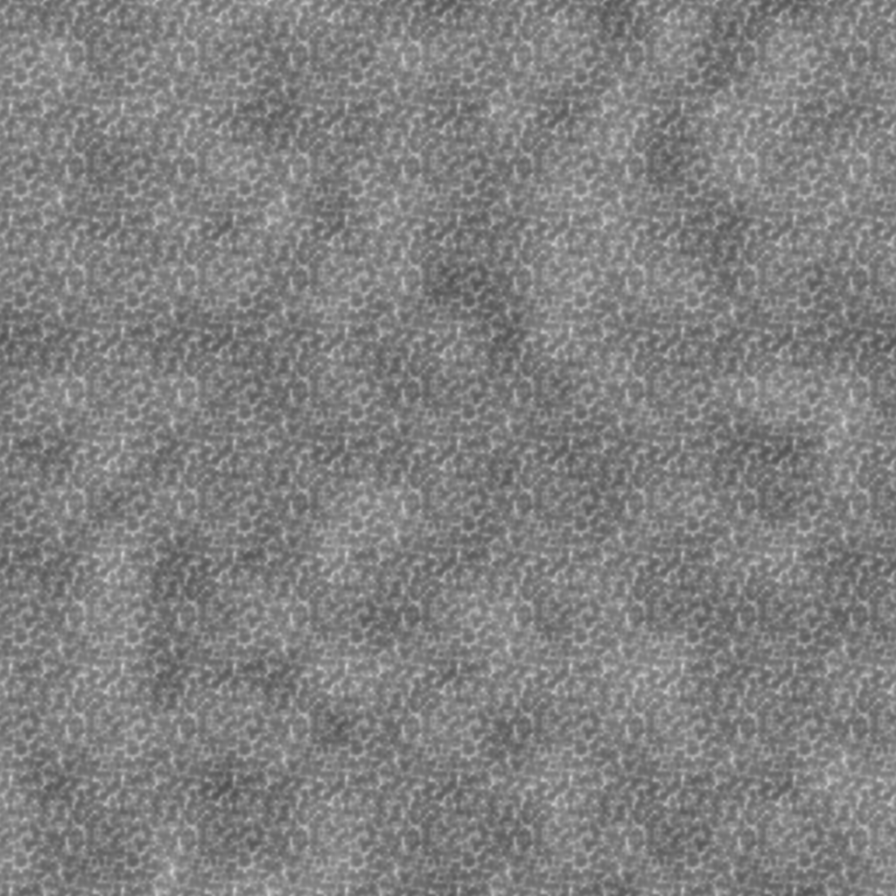
This texture is drawn by a WebGL 2 fragment shader. Its source:

```glsl
#version 300 es
precision highp float;
// Grey mottled fabric: a fine even grain of wrapped gradient noise, slanted
// along the rising diagonal and repeated in a grid of patches, with a finer
// mesh of value noise on it and soft blotches that vary over the whole tile.

#define BASE_GREY 0.507
#define GRAIN_CELLS 112.0
#define GRAIN_PATCHES 8.0
#define GRAIN_CONTRAST 0.23
#define GRAIN_SLANT vec2(0.7, 1.2)
#define MESH_CELLS 256.0
#define MESH_WEIGHT 0.6
#define PEAK_BOOST 0.6
#define BLOTCH_CELLS 16.0
#define BLOTCH_CONTRAST 0.125

uniform vec2 u_resolution;
out vec4 fragColor;

// Random value from 0 to 1 for a cell of a lattice that wraps after period.
float hash(vec2 cell, float period, float seed) {
    uvec2 q = uvec2(mod(cell, period));
    uint n = q.x + q.y * 1031u + uint(seed) * 2097593u;
    n = n * 747796405u + 12345u;
    n = ((n >> ((n >> 28u) + 4u)) ^ n) * 277803737u;
    n ^= n >> 22u;
    return float(n & 65535u) / 65536.0;
}

vec2 fade(vec2 f) {
    return f * f * f * (f * (f * 6.0 - 15.0) + 10.0);
}

// Smooth value noise centred on zero.
float valueNoise(vec2 p, float period, float seed) {
    vec2 cell = floor(p);
    vec2 s = fract(p);
    s = s * s * (3.0 - 2.0 * s);
    float a = hash(cell, period, seed);
    float b = hash(cell + vec2(1.0, 0.0), period, seed);
    float c = hash(cell + vec2(0.0, 1.0), period, seed);
    float d = hash(cell + vec2(1.0, 1.0), period, seed);
    return mix(mix(a, b, s.x), mix(c, d, s.x), s.y) - 0.5;
}

// Slope at a lattice corner, weaker along the rising diagonal than across it.
float slope(vec2 cell, vec2 offset, float period, float seed) {
    float angle = 6.28319 * hash(cell, period, seed);
    vec2 dir = vec2(cos(angle), sin(angle)) * GRAIN_SLANT;
    vec2 along = vec2(offset.x + offset.y, offset.x - offset.y) * 0.70711;
    return dot(dir, along);
}

float gradientNoise(vec2 p, float period, float seed) {
    vec2 cell = floor(p);
    vec2 f = fract(p);
    vec2 s = fade(f);
    vec2 right = vec2(1.0, 0.0);
    vec2 up = vec2(0.0, 1.0);
    float a = slope(cell, f, period, seed);
    float b = slope(cell + right, f - right, period, seed);
    float c = slope(cell + up, f - up, period, seed);
    float d = slope(cell + right + up, f - right - up, period, seed);
    return mix(mix(a, b, s.x), mix(c, d, s.x), s.y);
}

// Fine grain, the same in every patch, with lifted bright peaks.
float grain(vec2 uv) {
    float g = gradientNoise(uv * GRAIN_CELLS, GRAIN_CELLS / GRAIN_PATCHES, 3.0);
    g += MESH_WEIGHT * valueNoise(uv * MESH_CELLS, MESH_CELLS / GRAIN_PATCHES, 11.0);
    return g + PEAK_BOOST * (g * g - 0.075);
}

// Soft light and dark clouds over the whole tile.
float blotches(vec2 uv) {
    float sum = 0.0;
    float weight = 1.0;
    float cells = BLOTCH_CELLS;
    for (int octave = 0; octave < 3; octave++) {
        sum += weight * valueNoise(uv * cells, cells, 21.0 + float(octave));
        weight *= 0.5;
        cells *= 2.0;
    }
    return sum;
}

void main() {
    vec2 uv = gl_FragCoord.xy / u_resolution;
    float grey = BASE_GREY + GRAIN_CONTRAST * grain(uv) + BLOTCH_CONTRAST * blotches(uv);
    fragColor = vec4(vec3(clamp(grey, 0.0, 1.0)), 1.0);
}
```
